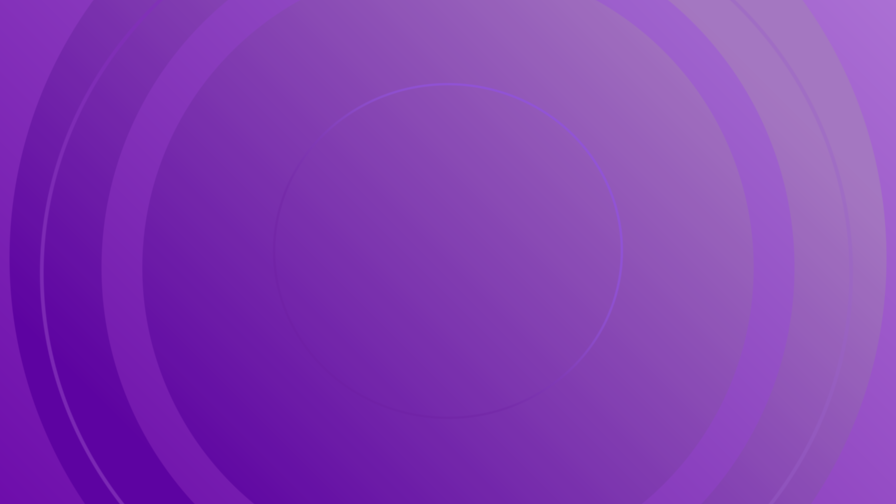
Write a Shadertoy shader that draws this background.

```glsl
// Signed distance, close to exact for nearly round ellipses
float ellipse(vec2 p, vec2 center, vec2 radii) {
    return (length((p - center) / radii) - 1.0) * min(radii.x, radii.y);
}

// Smooth coverage of a filled shape
float fill(float d) {
    float pixel = 1.0 / iResolution.y;
    return 1.0 - smoothstep(-pixel, pixel, d);
}

// Smooth coverage of an outline
float stroke(float d, float halfWidth) {
    return fill(abs(d) - halfWidth);
}

void mainImage(out vec4 fragColor, in vec2 fragCoord) {
    vec2 p = (fragCoord - 0.5 * iResolution.xy) / iResolution.y;
    float diagonal = p.x + p.y;

    // Backdrop, band and disc each have their own diagonal gradient
    vec3 backdrop = mix(vec3(0.43, 0.05, 0.67), vec3(0.67, 0.44, 0.83),
                        clamp(diagonal / 2.78 + 0.5, 0.0, 1.0));
    vec3 band = mix(vec3(0.45, 0.09, 0.68), vec3(0.63, 0.40, 0.81),
                    clamp(diagonal / 2.0 + 0.5, 0.0, 1.0));
    float streaks = 0.003 * sin(diagonal * 38.0) + 0.003 * sin(diagonal * 71.0);
    vec3 disc = mix(vec3(0.365, 0.01, 0.63), vec3(0.645, 0.465, 0.755),
                    clamp(diagonal / 1.95 + 0.51 + streaks, 0.0, 1.0));

    // Large disc with a lighter band inside it
    vec3 color = mix(backdrop, disc, fill(ellipse(p, vec2(0.0, -0.012), vec2(0.87))));
    vec2 bandCenter = vec2(0.0, -0.031);
    color = mix(color, band, fill(ellipse(p, bandCenter, vec2(0.6875))));
    color = mix(color, disc, fill(ellipse(p, bandCenter, vec2(0.6065))));

    // Outer hairline, strongest on the left
    float outerLine = stroke(ellipse(p, vec2(-0.003, -0.042), vec2(0.803, 0.766)), 0.0035);
    vec3 outerColor = mix(vec3(0.50, 0.18, 0.72), vec3(0.60, 0.38, 0.79),
                          smoothstep(-0.8, 0.8, p.x));
    color = mix(color, outerColor, outerLine * mix(0.85, 0.4, smoothstep(-0.6, 0.6, p.x)));

    // Inner hairline, dim on the left and bright on the right
    float innerLine = stroke(ellipse(p, vec2(0.0, 0.002), vec2(0.345, 0.331)), 0.0022);
    vec3 innerColor = mix(vec3(0.42, 0.11, 0.62), vec3(0.57, 0.32, 0.87),
                          smoothstep(-0.25, 0.15, diagonal));
    color = mix(color, innerColor, innerLine * mix(0.3, 0.8, smoothstep(-0.1, 0.4, diagonal)));

    fragColor = vec4(color, 1.0);
}
```
